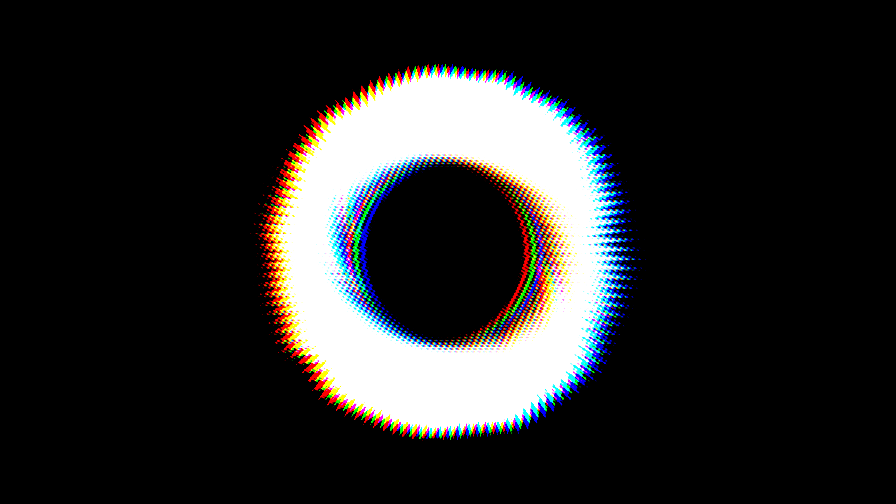
A Shadertoy shader for this background:

```glsl
const float TAU = 6.2831853;
const vec2 HOLE_CENTER = vec2(-0.006, -0.001);
const float HOLE_RADIUS = 0.171;
const float OUTER_RADIUS = 0.376;
const float TOOTH_COUNT = 116.0;
const float TOOTH_DEPTH = 0.027;
const float COLOR_SHIFT = 0.014;

vec2 hashGradient(vec2 cell) {
    vec2 h = vec2(dot(cell, vec2(127.1, 311.7)), dot(cell, vec2(269.5, 183.3)));
    return fract(sin(h) * 43758.5) * 2.0 - 1.0;
}

float gradientNoise(vec2 p) {
    vec2 i = floor(p), f = fract(p);
    vec2 u = f * f * f * (f * (f * 6.0 - 15.0) + 10.0);
    float a = dot(hashGradient(i), f);
    float b = dot(hashGradient(i + vec2(1, 0)), f - vec2(1, 0));
    float c = dot(hashGradient(i + vec2(0, 1)), f - vec2(0, 1));
    float d = dot(hashGradient(i + vec2(1, 1)), f - vec2(1, 1));
    return mix(mix(a, b, u.x), mix(c, d, u.x), u.y);
}

vec2 rotate(vec2 p, float angle) {
    float c = cos(angle), s = sin(angle);
    return vec2(c * p.x - s * p.y, s * p.x + c * p.y);
}

// Slanted teeth, leaning clockwise
float sawTooth(float angle, float count) {
    float t = fract(angle / TAU * count);
    return min(1.0 - t, t * 4.0) / 0.8;
}

// Ramp from the jagged rim inward; softer on the left and right
float outerRamp(vec2 p) {
    float r = length(p);
    vec2 dir = p / max(r, 1e-4);
    float rim = OUTER_RADIUS + 0.02 * gradientNoise(dir * 4.0 + 7.0);
    rim -= TOOTH_DEPTH * (1.0 - sawTooth(atan(p.y, p.x), TOOTH_COUNT));
    float side = pow(abs(dir.x), 4.0);
    float width = mix(0.008, dir.x > 0.0 ? 0.085 : 0.05, side);
    return (rim - r) / width;
}

// Ramp from the hole outward, with twisted streaks in the shaded sides
float innerRamp(vec2 p) {
    float r = length(p);
    vec2 dir = p / max(r, 1e-4);
    vec2 tilted = rotate(dir, 0.2);
    float side = tilted.x * tilted.x;
    float width = mix(0.035, tilted.x > 0.0 ? 0.11 : 0.075, side);
    float ramp = (r - HOLE_RADIUS) / width;
    vec2 swirl = rotate(dir, r * 9.0);
    float streak = gradientNoise(swirl * 5.0 + r * 6.0)
                 + 0.6 * gradientNoise(swirl * 14.0 + r * 9.0);
    ramp += 0.5 * side * streak * smoothstep(0.0, 0.3, ramp);
    // Thin bright lip around the hole
    float lip = exp(-pow((r - HOLE_RADIUS - 0.005) / 0.006, 2.0));
    return ramp + 0.55 * side * lip;
}

float ringLight(vec2 p) {
    float light = 1.35 * min(outerRamp(p), innerRamp(p - HOLE_CENTER));
    float sideBands = smoothstep(0.12, 0.3, abs(p.x));
    return light + 0.13 * sideBands * sin(p.y * TAU * 54.0);
}

// Halftone threshold in the range 0 to 1
float dotScreen(vec2 p, float pitch) {
    vec2 q = p * TAU / pitch;
    return 0.5 + 0.4 * sin(q.x + 0.5 * q.y) * sin(q.y);
}

float halftone(float light, float threshold, float softness) {
    return smoothstep(threshold - softness, threshold + softness, light);
}

void mainImage(out vec4 fragColor, in vec2 fragCoord) {
    vec2 p = (fragCoord - 0.5 * iResolution.xy) / iResolution.y;
    vec2 shift = vec2(COLOR_SHIFT, 0.0);

    // Separate the channels sideways
    vec3 light = vec3(ringLight(p + shift), ringLight(p), ringLight(p - shift));

    // Print each channel through its own dot screen
    vec3 color;
    for (int i = 0; i < 3; i++) {
        vec2 offset = shift * (1.0 - float(i));
        color[i] = halftone(light[i], dotScreen(p + offset, 0.0115), 0.22);
    }
    fragColor = vec4(color, 1.0);
}
```
